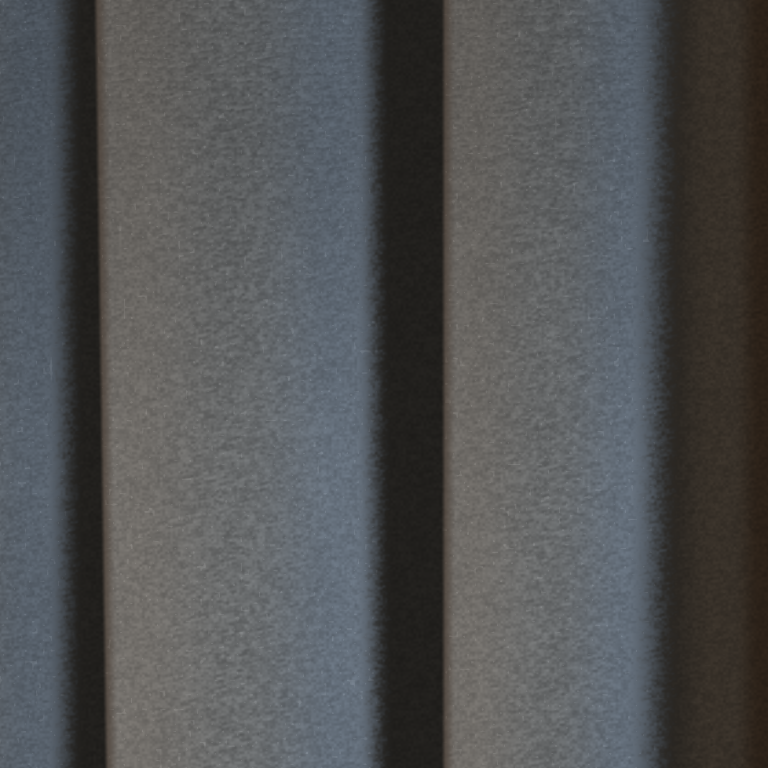
Give the GLSL for this texture, as a Shadertoy shader.

```glsl
// Draws a grey curtain with three soft vertical folds, deep shadows and a fine woven grain.

float hash(vec2 p) {
    vec3 q = fract(p.xyx * vec3(0.1031, 0.1030, 0.0973));
    q += dot(q, q.yzx + 33.33);
    return fract((q.x + q.y) * q.z);
}

float noise(vec2 p) {
    vec2 cell = floor(p), f = fract(p);
    f = f * f * (3.0 - 2.0 * f);
    return mix(mix(hash(cell), hash(cell + vec2(1, 0)), f.x),
               mix(hash(cell + vec2(0, 1)), hash(cell + vec2(1, 1)), f.x), f.y);
}

// Cloth colour across one fold: warm on the left, neutral, then blue on the right
vec3 foldColor(float t) {
    vec3 warm = vec3(0.425, 0.412, 0.395);
    vec3 neutral = vec3(0.405, 0.415, 0.42);
    vec3 blue = vec3(0.375, 0.415, 0.46);
    vec3 color = mix(warm, neutral, smoothstep(0.1, 0.55, t));
    return mix(color, blue, smoothstep(0.5, 0.88, t));
}

void mainImage(out vec4 fragColor, in vec2 fragCoord) {
    vec2 uv = fragCoord / iResolution.xy;
    float x = uv.x, y = uv.y;

    // Fine grain, short slanted threads and broad unevenness
    float grain = noise(uv * 300.0) - 0.5;
    float threads = noise(vec2(x * 130.0 + y * 50.0, y * 250.0 - x * 60.0) + 71.0) - 0.5;
    float clouds = noise(uv * vec2(14.0, 5.0) + 19.0) - 0.5;

    // Shadowed cloth: near black between folds, brown at the far right
    vec3 color = mix(vec3(0.128, 0.122, 0.112), vec3(0.215, 0.188, 0.158),
                     smoothstep(0.84, 0.93, x));
    color = mix(color, vec3(0.17, 0.13, 0.095), smoothstep(0.955, 0.99, x));
    color *= 1.0 + 0.16 * grain + 0.12 * threads;

    // Each fold: crisp left edge, soft right edge, softness, brightness
    vec4 folds[3] = vec4[3](
        vec4(-0.24, 0.085, 0.022, 0.89),
        vec4(0.138 - 0.014 * y, 0.489 - 0.004 * y, 0.021, 1.01),
        vec4(0.577, 0.850 + 0.008 * y, 0.031, 1.0));

    for (int i = 0; i < 3; i++) {
        vec4 fold = folds[i];
        float t = (x - fold.x) / (fold.y - fold.x);
        float edge = x + 0.012 * (grain + threads) * fold.z / 0.03;
        float lit = smoothstep(-0.003, 0.004, x - fold.x)
                  * (1.0 - smoothstep(fold.y - fold.z, fold.y + fold.z, edge));

        // The middle band is coarser, the upper part dimmer and more ribbed
        float band = exp(-pow((t - 0.5) / 0.25, 2.0));
        float ribs = sin(6.2832 * (y * 105.0 + 0.7 * threads)) * smoothstep(0.55, 1.0, y);
        vec3 cloth = foldColor(t) * fold.w * mix(1.035, 0.89, smoothstep(0.3, 1.0, y));
        cloth *= 1.0 - 0.035 * band + 0.04 * clouds + 0.025 * ribs
               + 0.13 * grain + (0.1 + 0.1 * band) * threads;

        // Brown rim along the crisp edge
        float rim = 1.0 - smoothstep(0.0, 0.018, x - fold.x);
        cloth = mix(cloth, vec3(0.29, 0.245, 0.21), 0.75 * rim);
        color = mix(color, cloth, lit);
    }

    // Sparse bright fibre specks
    float speck = smoothstep(0.86, 0.98, noise(uv * 210.0 + 43.0));
    color += 0.055 * speck * smoothstep(0.1, 0.4, color.g);

    fragColor = vec4(color, 1.0);
}
```
